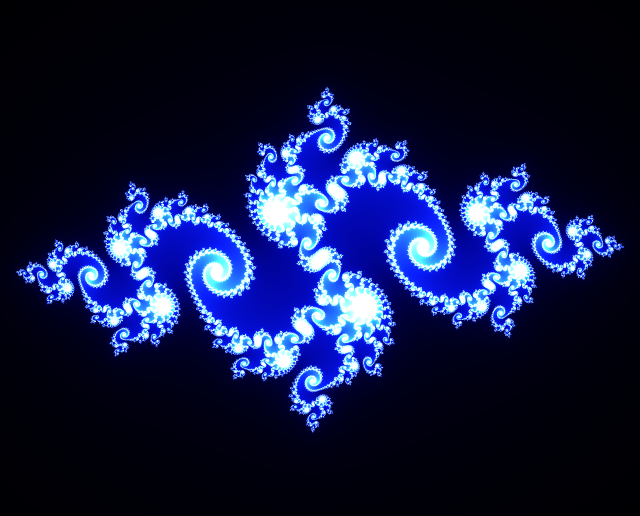
Reproduce this background procedurally as a Shadertoy shader.

```glsl
// Electric blue Julia set: escape-time spirals glowing from black through blue and cyan to white.

#define SEED vec2(-0.77269, -0.12428)      // constant added at each step
#define VIEW_HEIGHT 2.565                  // height of the view in the complex plane
#define VIEW_CENTRE vec2(0.0, 0.008)       // point in the middle of the canvas
#define MAX_STEPS 160
#define BAILOUT 4096.0                     // squared escape radius
#define FULL_STEPS vec3(84.0, 63.0, 37.0)  // steps at which red, green, blue saturate
#define RAMP_POWER vec3(4.0, 4.0, 1.0)     // steepness of each channel
#define GRID 3                             // samples per pixel side

vec2 complexSquare(vec2 z) {
    return vec2(z.x * z.x - z.y * z.y, 2.0 * z.x * z.y);
}

// Fractional number of steps before the orbit of z passes radius two
float escapeSteps(vec2 z) {
    for (int i = 0; i < MAX_STEPS; i++) {
        float radiusSquared = dot(z, z);
        if (radiusSquared > BAILOUT) {
            return max(float(i) + 0.5 - log2(0.5 * log2(radiusSquared)), 0.0);
        }
        z = complexSquare(z) + SEED;
    }
    return float(MAX_STEPS);
}

// Blue rises first, then green, then red
vec3 glowColor(float steps) {
    return pow(min(vec3(steps) / FULL_STEPS, 1.0), RAMP_POWER);
}

void mainImage(out vec4 fragColor, in vec2 fragCoord) {
    vec3 total = vec3(0.0);

    // Average a small grid of samples to smooth the fine lace
    for (int y = 0; y < GRID; y++) {
        for (int x = 0; x < GRID; x++) {
            vec2 jitter = (vec2(x, y) + 0.5) / float(GRID) - 0.5;
            vec2 uv = (fragCoord + jitter - 0.5 * iResolution.xy) / iResolution.y;
            total += glowColor(escapeSteps(uv * VIEW_HEIGHT + VIEW_CENTRE));
        }
    }
    fragColor = vec4(total / float(GRID * GRID), 1.0);
}
```
